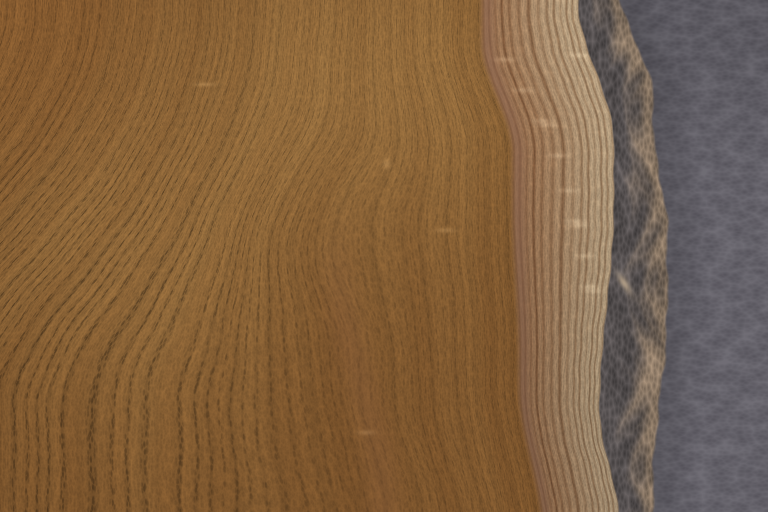
A WebGL 1 fragment shader for this texture:

```glsl
precision highp float;
uniform vec2 u_resolution;

float hash(vec2 p) {
  p = fract(p * vec2(0.1031, 0.1137));
  p += dot(p, p.yx + 33.33);
  return fract((p.x + p.y) * p.x * 7.31 + p.y * 91.7);
}

// Distance to the nearest scattered cell point
float cellular(vec2 p) {
  vec2 base = floor(p);
  float nearest = 2.0;
  for (int j = -1; j <= 1; j++) {
    for (int i = -1; i <= 1; i++) {
      vec2 c = base + vec2(float(i), float(j));
      vec2 site = c + vec2(hash(c), hash(c + 57.0));
      nearest = min(nearest, length(p - site));
    }
  }
  return nearest;
}

float fall(float low, float high, float y) {
  return 1.0 - smoothstep(low, high, y);
}

// Outlines of the slab, as x for each height
float sapEdge(float y) {
  return 0.941 + 0.06 * fall(0.7, 0.92, y) + 0.012 * fall(0.3, 0.6, y) + 0.047 * fall(-0.05, 0.25, y);
}

float barkEdge(float y) {
  return 1.129 + 0.07 * fall(0.72, 1.0, y) - 0.028 * fall(0.2, 0.6, y) + 0.038 * fall(-0.02, 0.2, y);
}

float outerEdge(float y) {
  return 1.2 + 0.075 * fall(0.8, 1.05, y) + 0.027 * fall(0.55, 0.75, y)
    - 0.028 * fall(0.05, 0.4, y) + 0.002 * sin(y * 47.0) + 0.001 * sin(y * 113.0);
}

// Position across the growth rings, bent by the flow of the grain
float grainFlow(vec2 p) {
  float bend = 0.44 * fall(0.2, 1.0, p.y) * fall(-0.25, 1.0, p.x);
  vec2 swirl = (p - vec2(0.6, 0.57)) / vec2(0.2, 0.19);
  bend += 0.06 * exp(-dot(swirl, swirl));
  return p.x + bend - smoothstep(0.3, 1.1, p.x) * (sapEdge(p.y) - 0.941)
    + 0.001 * sin(p.y * 31.0 + p.x * 19.0);
}

float fleck(vec2 p, vec2 center, vec2 size) {
  vec2 d = (p - center) / size;
  return exp(-dot(d, d));
}

vec3 heartwood(vec2 p) {
  float u = grainFlow(p);
  float band = 0.36 * sin(u * 23.0 + 1.0) + 0.34 * sin(u * 61.0) + 0.3 * sin(u * 137.0 + 2.0);
  float glow = fleck(p, vec2(0.72, 0.85), vec2(0.38, 0.34));
  float leftGlow = fleck(p, vec2(0.24, 0.5), vec2(0.32, 0.34));
  float light = 0.12 + 0.16 * band + 0.75 * glow + 0.6 * leftGlow;
  vec3 col = mix(vec3(0.48, 0.325, 0.168), vec3(0.605, 0.445, 0.25), clamp(light, 0.0, 1.0));
  col = mix(col, vec3(0.56, 0.37, 0.19), 0.5 * fall(0.0, 0.45, p.x) * smoothstep(0.5, 1.0, p.y));

  // Thin uneven rings, boldest at the lower left, broken by short pores
  float bold = 0.35 + 0.65 * fall(0.25, 0.75, p.x) * fall(0.5, 1.1, p.y);
  float phase = u * 56.0 + 40.0 * max(u - 0.58, 0.0) + 0.7 * sin(u * 17.0) + 0.35 * sin(u * 71.0);
  float ring = pow(0.5 + 0.5 * sin(6.2832 * phase), 5.0);
  float strength = 0.6 + 0.4 * sin(phase * 2.1) * sin(p.y * 7.0 + phase * 0.9);
  float pores = smoothstep(0.55, 0.15, cellular(vec2(u * 300.0, p.y * 62.0 + p.x * 11.0)));
  float fiber = cellular(vec2(u * 330.0, p.y * 26.0)) - 0.45;
  float grit = cellular(p * vec2(230.0, 170.0)) - 0.45;
  col *= 1.0 - ring * bold * (0.05 + 0.1 * strength + 0.17 * pores);
  col *= 1.0 - 0.06 * pores + 0.1 * fiber + 0.09 * grit;
  col *= 1.01 + 0.02 * sin(6.2832 * phase * 0.37 + 1.5) + 0.02 * sin(u * 410.0);

  // Reddish seam and pale marks
  float seam = exp(-pow((p.x - 0.66 - 0.09 * fall(0.0, 0.5, p.y)) / 0.035, 2.0)) * fall(0.35, 0.65, p.y);
  col = mix(col, vec3(0.53, 0.35, 0.22), 0.3 * seam);
  float marks = fleck(p, vec2(0.87, 0.55), vec2(0.018, 0.005)) + fleck(p, vec2(0.715, 0.155), vec2(0.016, 0.005))
    + fleck(p, vec2(0.4, 0.835), vec2(0.02, 0.004)) + fleck(p, vec2(0.755, 0.68), vec2(0.008, 0.01));
  return col + vec3(0.1, 0.09, 0.07) * marks;
}

vec3 sapwood(vec2 p, float across) {
  vec3 col = mix(vec3(0.6, 0.45, 0.32), vec3(0.71, 0.62, 0.5), smoothstep(0.0, 1.0, across));
  float phase = across * 13.0 + 0.5 * sin(across * 7.0) + 0.1 * sin(p.y * 13.0 + across * 4.0);
  float ring = pow(0.5 + 0.5 * sin(6.2832 * phase), 2.0);
  float fiber = cellular(vec2(across * 60.0, p.y * 50.0)) - 0.45;
  float grit = cellular(p * vec2(230.0, 170.0)) - 0.45;
  col *= 1.0 - ring * vec3(0.17, 0.22, 0.26) * (1.0 + 0.35 * sin(phase * 2.3));
  col *= 1.0 + 0.16 * fiber + 0.1 * grit;
  col = mix(col, vec3(0.53, 0.385, 0.3), 0.6 * exp(-pow((across - 0.05) / 0.08, 2.0)));
  for (int i = 0; i < 12; i++) {
    float k = float(i);
    vec2 spot = vec2(0.2 + 0.75 * fract(k * 0.618), 0.4 + 0.52 * fract(k * 0.377 + 0.93));
    col += vec3(0.1, 0.1, 0.09) * fleck(vec2(across, p.y), spot, vec2(0.09, 0.005));
  }
  return col * (0.91 + 0.12 * smoothstep(0.1, 0.9, p.y));
}

vec3 bark(vec2 p, float across) {
  float rough = cellular(vec2(p.x * 32.0 + sin(p.y * 18.0), p.y * 11.0));
  float grit = cellular(vec2(p.x * 140.0, p.y * 60.0));
  float lit = smoothstep(0.3, 1.0, across + 0.45 * (rough - 0.45));
  vec3 col = mix(vec3(0.33, 0.31, 0.31), vec3(0.51, 0.44, 0.37), lit);
  col *= 0.68 + 0.32 * rough + 0.42 * grit;
  vec2 q = p - vec2(1.219, 0.447);
  q = vec2(0.84 * q.x + 0.54 * q.y, 0.84 * q.y - 0.54 * q.x);
  return mix(col, vec3(0.72, 0.64, 0.54), 0.85 * fleck(q, vec2(0.0), vec2(0.007, 0.022)));
}

vec3 backdrop(vec2 p) {
  float mottle = cellular(p * vec2(24.0, 42.0)) + 0.7 * cellular(p * vec2(75.0, 130.0));
  vec3 col = mix(vec3(0.33, 0.32, 0.35), vec3(0.43, 0.42, 0.45), clamp(mottle * 0.75, 0.0, 1.0));
  float shade = fall(0.0, 0.09, p.x - outerEdge(p.y));
  return col * (1.0 - 0.12 * shade) * (1.02 - 0.08 * smoothstep(0.6, 1.0, p.y));
}

void main() {
  vec2 p = gl_FragCoord.xy / u_resolution.y;
  float soft = 1.2 / u_resolution.y;
  float sap = sapEdge(p.y);
  float inner = barkEdge(p.y) + 0.001 * sin(p.y * 83.0);
  float outer = outerEdge(p.y);
  vec3 col = heartwood(p);
  col = mix(col, sapwood(p, (p.x - sap) / (inner - sap)), smoothstep(-0.008, 0.008, p.x - sap));
  col = mix(col, bark(p, (p.x - inner) / (outer - inner)), smoothstep(-soft, soft, p.x - inner));
  col = mix(col, backdrop(p), smoothstep(-soft, soft * 2.0, p.x - outer));
  gl_FragColor = vec4(clamp(col, 0.0, 1.0), 1.0);
}
```
